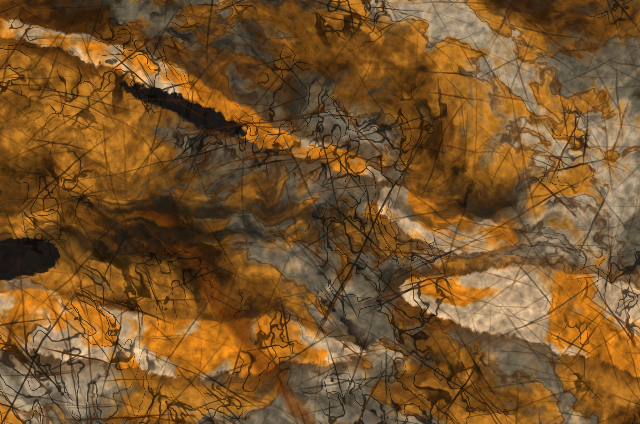
A WebGL 1 fragment shader for this texture:

```glsl
precision highp float;
// Polished slab of rusty stone: warped noise blends ochre and grey mineral,
// tapering bands add cream and orange veins, and layers of random segments
// and noise contours add the fine dark fractures.
uniform vec2 u_resolution;

float hash(vec2 p) {
  vec3 q = fract(vec3(p.xyx) * 0.1031);
  q += dot(q, q.yzx + 33.33);
  return fract((q.x + q.y) * q.z);
}

float noise(vec2 p) {
  vec2 i = floor(p), f = fract(p);
  f = f * f * (3.0 - 2.0 * f);
  return mix(mix(hash(i), hash(i + vec2(1, 0)), f.x),
             mix(hash(i + vec2(0, 1)), hash(i + vec2(1, 1)), f.x), f.y);
}

float fbm(vec2 p) {
  float sum = 0.0, amp = 0.5;
  for (int i = 0; i < 6; i++) {
    sum += amp * noise(p);
    p = mat2(1.6, 1.2, -1.2, 1.6) * p + 17.3;
    amp *= 0.52;
  }
  return sum;
}

// Tapered band from a to b: positive inside, falling off outside.
float band(vec2 p, vec2 a, vec2 b, float width) {
  vec2 d = b - a;
  float h = clamp(dot(p - a, d) / dot(d, d), 0.0, 1.0);
  return width * sqrt(4.0 * h * (1.0 - h)) - length(p - a - d * h);
}

float glow(vec2 p, vec2 center, vec2 radius) {
  vec2 d = (p - center) / radius;
  return exp(-dot(d, d));
}

// One layer of randomly turned, tapering hairlines, one per grid cell.
float hairlines(vec2 p, float scale, float seed, float px) {
  vec2 cell = floor(p * scale);
  float ink = 0.0;
  for (int j = -1; j <= 1; j++) {
    for (int i = -1; i <= 1; i++) {
      vec2 id = cell + vec2(i, j) + seed * 37.0;
      float pick = hash(id + 5.7);
      vec2 center = (cell + vec2(i, j) + vec2(hash(id), hash(id + 91.3))) / scale;
      float angle = -0.45 + 2.6 * (hash(id + 43.1) - 0.5) * (0.4 + pick);
      vec2 dir = vec2(cos(angle), sin(angle));
      float reach = (0.45 + 0.55 * pick) / scale;
      float along = dot(p - center, dir);
      float dist = length(p - center - dir * clamp(along, -reach, reach));
      float taper = 1.0 - smoothstep(0.3, 1.0, abs(along) / reach);
      float width = 0.0004 + 0.0013 * pick * taper;
      float line = 1.0 - smoothstep(width - 0.4 * px, width + 0.8 * px, dist);
      ink = max(ink, line * (0.3 + 0.7 * taper) * (0.4 + 0.6 * hash(id + 12.9)));
    }
  }
  return ink;
}

void main() {
  float px = 1.0 / u_resolution.y;
  vec2 p = gl_FragCoord.xy * px;
  vec2 bend = vec2(fbm(p * 4.0), fbm(p * 4.0 + 31.7)) - 0.5;
  vec2 q = p + 0.22 * bend;
  vec2 s = mat2(0.92, 0.39, -0.39, 0.92) * q;
  float fine = fbm(p * 26.0 + 6.0 * bend);
  float grain = fbm(p * 75.0);

  // Mineral body: rusty and grey ramps sharing one light field.
  float cool = glow(p, vec2(0.2, 0.08), vec2(0.35, 0.14)) + glow(p, vec2(0.62, 0.66), vec2(0.2, 0.08))
             + glow(p, vec2(1.35, 0.43), vec2(0.22, 0.1)) + 0.6 * glow(p, vec2(0.2, 0.83), vec2(0.12, 0.1));
  float patches = fbm(s * vec2(3.0, 5.5) + 4.0);
  float rust = smoothstep(0.38, 0.56, patches + 0.45 * (fine - 0.5) - 0.14 * cool);
  float light = 0.52 + 1.9 * (fbm(s * vec2(4.0, 7.0) + 40.0) - 0.5) + 1.0 * (fine - 0.5);
  light += 0.22 * glow(p, vec2(1.25, 0.75), vec2(0.4, 0.3)) - 0.15 * glow(p, vec2(0.9, 0.08), vec2(0.4, 0.2));
  vec3 warm = mix(vec3(0.19, 0.11, 0.04), vec3(0.42, 0.26, 0.08), smoothstep(0.05, 0.48, light));
  warm = mix(warm, vec3(0.70, 0.45, 0.14), smoothstep(0.48, 0.95, light));
  vec3 grey = mix(vec3(0.20, 0.17, 0.13), vec3(0.39, 0.35, 0.28), smoothstep(0.0, 0.45, light));
  grey = mix(grey, vec3(0.66, 0.58, 0.47), smoothstep(0.5, 0.95, light));
  vec3 color = mix(grey, warm, rust);

  // Dark iron rims where patches meet.
  float rim = 1.0 - smoothstep(0.0, 0.025, abs(patches + 0.2 * (fine - 0.5) - 0.47));
  color = mix(color, vec3(0.26, 0.13, 0.03), 0.55 * rim);

  // Pale veins with orange stains and burnt margins.
  vec2 v = p + 0.13 * bend + 0.02 * (vec2(fine, grain) - 0.5);
  float vein = max(band(v, vec2(-0.05, 0.97), vec2(0.93, 0.57), 0.036), band(v, vec2(0.92, 0.54), vec2(1.24, 0.45), 0.05));
  vein = max(vein, band(v, vec2(-0.25, 0.26), vec2(0.88, 0.17), 0.062));
  vein = max(vein, band(v, vec2(0.97, 0.34), vec2(1.75, 0.19), 0.085));
  float margin = smoothstep(-0.05, 0.0, vein);
  color = mix(color, vec3(0.33, 0.18, 0.05), 0.5 * margin);
  float stain = smoothstep(0.4, 0.58, fbm(s * vec2(9.0, 16.0)) + 0.4 * (fine - 0.5));
  vec3 veinColor = mix(vec3(0.78, 0.66, 0.51), vec3(0.76, 0.45, 0.10), stain);
  veinColor *= 0.62 + 0.75 * fine;
  color = mix(color, veinColor, 0.92 * smoothstep(-0.004, 0.006, vein));
  float tendril = band(v, vec2(0.38, 0.55), vec2(0.76, -0.05), 0.016);
  color = mix(color, vec3(0.38, 0.19, 0.04), 0.7 * smoothstep(-0.015, 0.008, tendril));

  // Soot streaks and black inclusions.
  float streak = fbm(q * vec2(5.0, 28.0) + 9.0);
  float soot = glow(p, vec2(0.35, 0.47), vec2(0.5, 0.08)) + 0.7 * glow(p, vec2(1.15, 0.5), vec2(0.3, 0.06));
  color = mix(color, vec3(0.09, 0.08, 0.065), 0.8 * soot * smoothstep(0.4, 0.62, streak));
  float black = max(band(v, vec2(0.26, 0.78), vec2(0.58, 0.69), 0.02), band(v, vec2(-0.06, 0.36), vec2(0.16, 0.38), 0.05));
  color = mix(color, vec3(0.08, 0.075, 0.075), 0.95 * smoothstep(-0.003, 0.004, black));

  // Fractures: branching contours, then straight hairlines in black and rust.
  float web = abs(noise(s * vec2(13.0, 26.0) + 5.0 * bend) - 0.5);
  float web2 = abs(noise(q.yx * vec2(22.0, 34.0) + 3.0) - 0.5);
  float broken = smoothstep(0.4, 0.6, fbm(p * 6.0 + 70.0));
  color *= 1.0 - 0.6 * broken * (1.0 - smoothstep(0.01, 0.05, min(web, web2)));
  vec2 c = p + 0.035 * bend;
  for (int i = 0; i < 8; i++) {
    float layer = float(i);
    float ink = hairlines(c, 2.6 + 1.1 * layer, layer + 1.0, px);
    vec3 tint = mix(vec3(0.09, 0.075, 0.05), vec3(0.27, 0.13, 0.03), mod(layer, 2.0));
    color = mix(color, tint, ink * (0.45 + 0.45 * broken));
  }

  color *= 0.72 + 0.6 * grain;
  gl_FragColor = vec4(clamp(color, 0.0, 1.0), 1.0);
}
```
